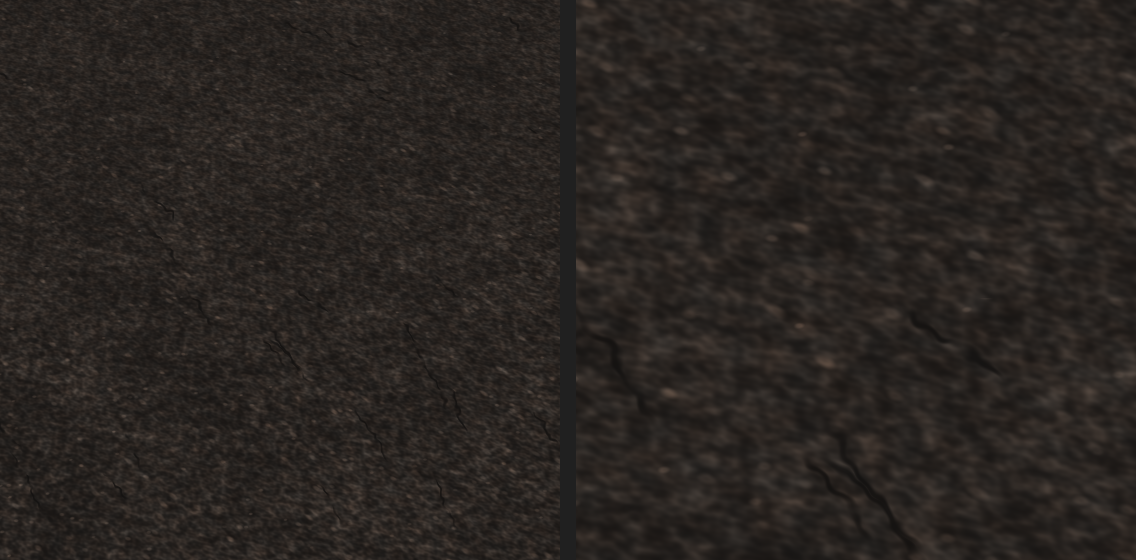
Left: the whole. Right: its middle third, enlarged.
Reproduce this texture procedurally as a Shadertoy shader.

```glsl
// Dark, dry soil seen at a low angle: stretched gradient noise on a receding
// plane gives the grain, a jittered grid scatters tan flecks and dark pits,
// and a loop lays thin broken cracks that run down to the right.

vec2 hash2(vec2 p) {
    vec3 q = fract(p.xyx * vec3(0.1031, 0.1030, 0.0973));
    q += dot(q, q.yzx + 33.33);
    return fract((q.xx + q.yz) * q.zy);
}

vec2 randomDirection(vec2 cell) {
    float angle = 6.2832 * hash2(cell).x;
    return vec2(cos(angle), sin(angle));
}

float gradientNoise(vec2 p) {
    vec2 i = floor(p), f = p - i;
    vec2 u = f * f * f * (f * (f * 6.0 - 15.0) + 10.0);
    vec2 e = vec2(1.0, 0.0);
    float low = mix(dot(randomDirection(i), f),
                    dot(randomDirection(i + e), f - e), u.x);
    float high = mix(dot(randomDirection(i + e.yx), f - e.yx),
                     dot(randomDirection(i + 1.0), f - 1.0), u.x);
    return mix(low, high, u.y);
}

// Soft oval flecks, one per occupied cell; rarity is the share of empty cells
float flecks(vec2 p, float rarity) {
    vec2 cell = floor(p);
    float cover = 0.0;
    for (int y = -1; y <= 1; y++)
    for (int x = -1; x <= 1; x++) {
        vec2 id = cell + vec2(x, y);
        vec2 jitter = hash2(id + 71.0), kind = hash2(id + 139.0);
        vec2 d = p - id - jitter;
        d.y += (kind.y - 0.5) * d.x;
        float radius = mix(0.25, 0.6, kind.y);
        float oval = 1.0 - smoothstep(0.25, 1.0, length(d) / radius);
        cover = max(cover, oval * step(rarity, kind.x) * mix(0.4, 1.0, jitter.x));
    }
    return cover;
}

// Wavering tapered lines, steeper near the viewer
float cracks(vec2 p, float aspect) {
    vec2 warp = 0.009 * vec2(gradientNoise(p * 24.0), gradientNoise(p * 24.0 + 57.0));
    warp += 0.005 * gradientNoise(p * 75.0);
    float broken = smoothstep(-0.3, 0.1, gradientNoise(p * 36.0 + 13.0));
    float cover = 0.0;
    for (int i = 0; i < 28; i++) {
        vec2 center = hash2(vec2(i, 7)), shape = hash2(vec2(i, 19));
        float angle = mix(-1.15, -0.45, center.y) + 0.45 * (shape.x - 0.5);
        vec2 along = vec2(cos(angle), sin(angle));
        vec2 d = p + warp - center * vec2(aspect, 1.0);
        float reach = abs(dot(d, along)) / mix(0.025, 0.095, shape.y);
        float side = abs(dot(d, vec2(-along.y, along.x)));
        float line = 1.0 - smoothstep(0.0004, 0.0036, side);
        cover = max(cover, line * (1.0 - smoothstep(0.4, 1.0, reach)));
    }
    return cover * broken;
}

void mainImage(out vec4 fragColor, in vec2 fragCoord) {
    vec2 uv = fragCoord / iResolution.y;
    float aspect = iResolution.x / iResolution.y;

    // Receding ground plane, sheared so the grain tilts down to the right
    vec2 ground = vec2((uv.x - 0.5 * aspect) * (1.0 + 0.4 * uv.y),
                       uv.y * (1.0 + 0.4 * uv.y));
    ground.y += 0.22 * ground.x;
    vec2 grain = ground * vec2(0.68, 1.0);

    // Grain from broad patches down to fine crumbs
    float detail = 0.025 * gradientNoise(ground * 3.5)
                 + 0.040 * gradientNoise(grain * 13.0 + 5.0)
                 + 0.068 * gradientNoise(grain * 47.0 + 11.0)
                 + 0.085 * gradientNoise(grain * 103.0 + 23.0)
                 + 0.060 * gradientNoise(grain * 185.0 + 37.0);
    detail *= mix(1.12, 0.85, uv.y);
    float light = 0.159 + detail + 4.0 * detail * detail;

    // Pale flecks, thinning out with distance, then pits and cracks
    float pale = flecks(grain * 82.0, mix(0.87, 0.97, uv.y));
    float pits = flecks(grain * 58.0 + 200.0, 0.93);
    light += 0.12 * pale;
    light = mix(light, 0.085, 0.6 * pits);
    light = mix(light, 0.075, 0.85 * cracks(uv, aspect));
    light = max(light, 0.07);

    // Warm brown, with a slight drift between grey and rust
    vec3 color = light * vec3(1.0, 0.86, 0.76) + vec3(0.0, 0.003, 0.006);
    float rust = gradientNoise(grain * 60.0 + 91.0) + 0.3 * pale;
    color += light * rust * vec3(0.05, -0.03, -0.07);
    fragColor = vec4(color, 1.0);
}
```
